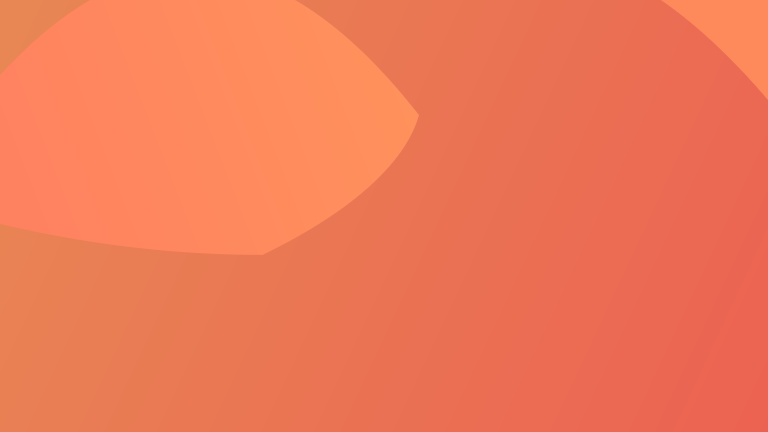
A WebGL 2 fragment shader for this background:

```glsl
#version 300 es
precision highp float;
// Warm abstract background: a coral diagonal gradient, a large bright petal at
// the upper left and a pale corner at the upper right. Each shape is bounded by
// polynomial arcs, antialiased by dividing their values by the screen gradient.

#define PETAL_TIP vec2(0.977, 0.785)    // rightmost point of the petal
#define PETAL_BEND vec3(2.81, 1.64, 3.06) // growth of its right-hand curve
#define PETAL_BASE vec2(0.607, 0.410)   // lowest point of the petal
#define CORNER_START 1.530              // where the corner arc leaves the top
#define SHADE_AXIS vec2(0.90, -0.42)    // direction of the backdrop gradient
#define GLOW_AXIS vec2(0.93, 0.36)      // direction of the petal gradient

uniform vec2 u_resolution;
out vec4 fragColor;

const vec3 AMBER = vec3(0.910, 0.530, 0.330);
const vec3 CORAL = vec3(0.925, 0.385, 0.322);
const vec3 SALMON = vec3(1.000, 0.508, 0.378);
const vec3 APRICOT = vec3(1.000, 0.572, 0.358);
const vec3 PEACH = vec3(0.995, 0.542, 0.362);

// Pixel coverage of the region where the field is positive.
float coverage(float field) {
    float slope = length(vec2(dFdx(field), dFdy(field)));
    return clamp(0.5 + field / max(slope, 1e-6), 0.0, 1.0);
}

float petal(vec2 p) {
    // Right side: a lopsided bow, flatter below the tip than above it.
    float t = p.y - PETAL_TIP.y;
    float bow = t * t * (PETAL_BEND.x + t * (PETAL_BEND.y + t * PETAL_BEND.z));
    float right = coverage(PETAL_TIP.x - bow - p.x);

    // Underside: a shallow parabola rising to the left.
    float run = p.x - PETAL_BASE.x;
    float under = coverage(p.y - PETAL_BASE.y - 0.195 * run * run);

    // Upper left shoulder.
    float shoulder = 0.826 + p.x * (1.088 - 1.22 * p.x);
    float left = coverage(shoulder - p.y);
    return min(right, min(under, left));
}

float corner(vec2 p) {
    float run = max(p.x - CORNER_START, -0.3);
    return coverage(p.y - 1.0 + run * (0.694 + 0.97 * run));
}

void main() {
    vec2 p = gl_FragCoord.xy / u_resolution.y;

    // Backdrop, shaded from the upper left to the lower right.
    float shade = dot(p - vec2(0.0, 1.0), SHADE_AXIS) / 2.02;
    vec3 color = mix(AMBER, CORAL, clamp(shade, 0.0, 1.0));

    color = mix(color, PEACH, corner(p));

    // Petal, warming toward its upper right.
    float glow = dot(p - vec2(0.0, 0.60), GLOW_AXIS);
    color = mix(color, mix(SALMON, APRICOT, clamp(glow, 0.0, 1.0)), petal(p));

    fragColor = vec4(color, 1.0);
}
```
